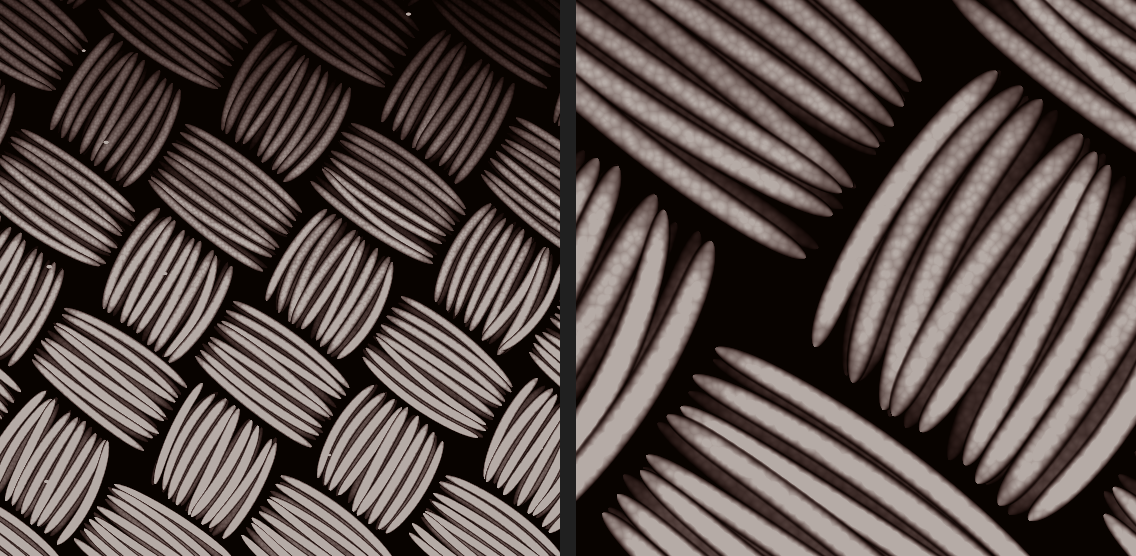
Left, the full canvas; right, a detail of the centre.
This texture is drawn by a Shadertoy shader. Its source:

```glsl
const vec2 WEAVE_ORIGIN = vec2(0.404, 0.646);   // centre of one long bundle
const vec2 STEP_A = vec2(0.1923, -0.1555);      // lattice step, down-right
const vec2 STEP_B = vec2(-0.1056, -0.1608);     // lattice step, down-left
const vec2 HALF_LONG = vec2(0.535, 0.43);       // half length, half width
const vec2 HALF_SHORT = vec2(0.53, 0.43);
const float SKEW_LONG = 0.067;                  // turns strands off the lattice
const float SKEW_SHORT = -0.04;
const int STRANDS_LONG = 8;
const int STRANDS_SHORT = 9;
const float STRAND_FILL = 0.86;                 // strand width over pitch
const float BARREL = 0.16;                      // narrowing toward bundle ends
const float TILT = 0.09;
const float BOW = 0.06;
const float UNDER_LIGHT = 0.34;                 // dimness of the lower strands
const float GRAIN = 0.22;
const float GRAIN_SCALE = 190.0;
const float CONTRAST = 1.3;
const float BLACK_CUT = 0.12;
const float SPECK_CELLS = 9.0;
const float SPECK_CHANCE = 0.12;
const float SPECK_RADIUS = 0.0048;
const vec3 GAP_COLOR = vec3(0.03, 0.01, 0.0);
const vec3 CANE_COLOR = vec3(0.71, 0.67, 0.65);
const vec3 TONE_CURVE = vec3(1.0, 1.2, 1.2);    // warm brown midtones

vec3 hash3(vec3 p) {
    vec3 k = vec3(dot(p, vec3(127.1, 311.7, 74.7)),
                  dot(p, vec3(269.5, 183.3, 246.1)),
                  dot(p, vec3(113.5, 271.9, 124.6)));
    return fract(sin(k) * 43758.5);
}

// Distance to the nearest jittered cell point
float cellular(vec2 p) {
    vec2 cell = floor(p);
    float nearest = 2.0;
    for (int j = -1; j <= 1; j++)
    for (int i = -1; i <= 1; i++) {
        vec2 c = cell + vec2(i, j);
        nearest = min(nearest, length(c + hash3(vec3(c, 3.0)).xy - p));
    }
    return nearest;
}

// Lay one strand over the brightness beneath it; q = (along, across) in -1..1
float layStrand(float below, vec2 q, float slot, float count, vec3 rnd, float gain) {
    float s = q.x / (0.95 + 0.08 * rnd.z);
    float s2 = s * s;
    if (s2 >= 1.0) return below;
    float center = (2.0 * slot / count - 1.0) * (1.0 - BARREL * s2)
                 + TILT * (rnd.x - 0.5) * s * 2.0
                 + BOW * (rnd.y - 0.5) * (1.0 - 2.0 * s2);
    float radius = STRAND_FILL / count * sqrt(1.0 - pow(s2, 4.0))
                 * (1.0 - 0.15 * s2) * (0.9 + 0.2 * rnd.z);
    float x = abs(q.y - center) / max(radius, 0.001);
    float ends = mix(0.6, 1.0, smoothstep(1.0, 0.7, abs(s)));
    float profile = max(1.0 - pow(x, 2.6), 0.0);
    float shade = gain * ends * (0.85 + 0.25 * rnd.y) * profile;
    return mix(below, shade, smoothstep(1.15, 0.85, x));
}

// Dim strands first, then the full row on top
float layBundle(float below, vec2 q, vec2 cell, int strands) {
    float count = float(strands);
    for (int layer = 0; layer < 2; layer++) {
        float gain = layer == 0 ? UNDER_LIGHT : 1.0;
        for (int i = 0; i < strands; i++) {
            float slot = float(i) + (layer == 0 ? 1.0 : 0.5);
            if (slot >= count) continue;
            vec3 rnd = hash3(vec3(cell, slot));
            below = layStrand(below, q, slot, count, rnd, gain);
        }
    }
    return below;
}

float weave(vec2 p) {
    vec2 lattice = inverse(mat2(STEP_A, STEP_B)) * (p - WEAVE_ORIGIN);
    vec2 home = floor(lattice + 0.5);
    float value = 0.0;
    for (int j = -1; j <= 1; j++)
    for (int i = -1; i <= 1; i++) {
        vec2 cell = home + vec2(i, j);
        vec2 q = lattice - cell;
        bool isShort = mod(cell.x + cell.y, 2.0) > 0.5;
        if (isShort) q = q.yx;
        q.y += q.x * (isShort ? SKEW_SHORT : SKEW_LONG);
        q /= isShort ? HALF_SHORT : HALF_LONG;
        if (abs(q.x) < 1.05 && abs(q.y) < 1.3)
            value = layBundle(value, q, cell, isShort ? STRANDS_SHORT : STRANDS_LONG);
    }
    return value;
}

// Bright foot, dim head, darkest at the upper right
float lighting(vec2 p) {
    return 1.8 - 1.45 * p.y - 0.3 * (p.x - 0.35) * smoothstep(0.7, 1.0, p.y);
}

// Sparse pale flecks, one at most per cell
float specks(vec2 p) {
    vec2 cell = floor(p * SPECK_CELLS);
    vec3 rnd = hash3(vec3(cell, 17.0));
    vec2 d = p - (cell + 0.15 + 0.7 * rnd.xy) / SPECK_CELLS;
    float size = SPECK_RADIUS * (0.5 + 0.5 * rnd.x);
    float edge = length(d * vec2(0.8, 1.3)) / size;
    return step(rnd.z, SPECK_CHANCE) * smoothstep(1.2, 0.7, edge);
}

void mainImage(out vec4 fragColor, in vec2 fragCoord) {
    vec2 p = fragCoord / iResolution.y;
    float grain = 1.0 - GRAIN * cellular(p * GRAIN_SCALE);
    float tone = weave(p) * lighting(p) * grain * CONTRAST - BLACK_CUT;
    tone = max(clamp(tone, 0.0, 1.0), specks(p));
    vec3 color = mix(GAP_COLOR, CANE_COLOR, pow(vec3(tone), TONE_CURVE));
    fragColor = vec4(color, 1.0);
}
```
